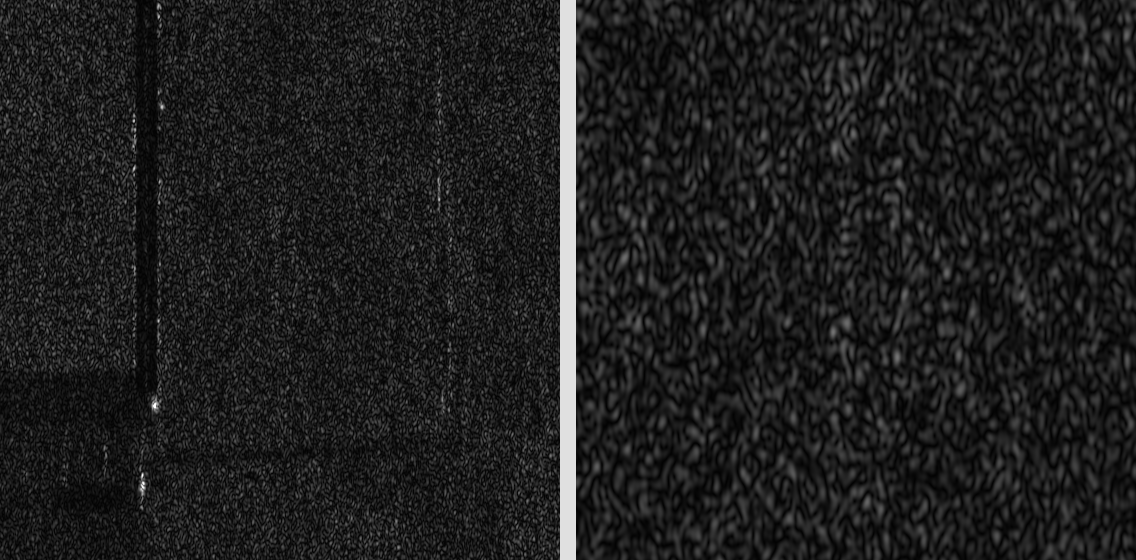
Left: the whole. Right: its middle third, enlarged.
This texture is drawn by a WebGL 2 fragment shader. Its source:

```glsl
#version 300 es
precision highp float;
// Dark radar-like speckle with vertical streaks, shadow bands and a few bright glints.

uniform vec2 u_resolution;
out vec4 fragColor;

const float TAU = 6.28319;
const vec2 GRAIN_FREQ = vec2(168.0, 94.0);

float hash(vec2 cell, float seed) {
    vec3 q = fract(vec3(cell.xyx + seed * 17.3) * vec3(0.1031, 0.1030, 0.0973));
    q += dot(q, q.yzx + 33.33);
    return fract((q.x + q.y) * q.z);
}

float cornerSlope(vec2 cell, vec2 offset, float seed) {
    float angle = TAU * hash(cell, seed);
    return dot(vec2(cos(angle), sin(angle)), offset);
}

float gradientNoise(vec2 p, float seed) {
    vec2 i = floor(p), f = fract(p);
    vec2 w = f * f * f * (f * (f * 6.0 - 15.0) + 10.0);
    vec2 e = vec2(1.0, 0.0);
    float low = mix(cornerSlope(i, f, seed), cornerSlope(i + e, f - e, seed), w.x);
    float high = mix(cornerSlope(i + e.yx, f - e.yx, seed),
                     cornerSlope(i + 1.0, f - 1.0, seed), w.x);
    return mix(low, high, w.y);
}

// Two half-cell shifted layers hide the lattice
float evenNoise(vec2 p, float seed) {
    return gradientNoise(p, seed) + gradientNoise(p + 0.5, seed + 5.0);
}

// Power of a complex random wave, with a mean of about one
float specklePower(vec2 p) {
    vec2 wave = vec2(evenNoise(p, 1.0), evenNoise(p + vec2(0.27, 0.31), 2.0));
    return 5.4 * dot(wave, wave);
}

// Soft-edged rectangle
float box(vec2 p, vec2 low, vec2 high, float soft) {
    vec2 inside = smoothstep(low - soft, low + soft, p)
                * (1.0 - smoothstep(high - soft, high + soft, p));
    return inside.x * inside.y;
}

// Elliptical glow
float glow(vec2 p, vec2 centre, vec2 radius) {
    vec2 d = (p - centre) / radius;
    return exp(-dot(d, d));
}

// Thin upright line between two heights, broken into dashes
float dashedLine(vec2 p, float x, float bottom, float top, float seed) {
    float dash = 0.55 + 1.6 * gradientNoise(vec2(seed, p.y * 48.0), seed);
    float d = (p.x - x) / 0.0032;
    return exp(-d * d) * max(dash, 0.0) * box(p, vec2(-1.0, bottom), vec2(2.0, top), 0.015);
}

// Broad brightness: streaked columns and patches
float backdrop(vec2 p) {
    float gain = 0.97;
    gain += 0.34 * gradientNoise(p * vec2(58.0, 7.0), 11.0);
    gain += 0.22 * gradientNoise(p * vec2(7.0, 4.0), 12.0);
    gain += 0.12 * box(p, vec2(-1.0, 0.34), vec2(0.24, 2.0), 0.01);
    gain += 0.25 * box(p, vec2(0.905, -1.0), vec2(2.0, 0.23), 0.015);
    gain += 0.35 * glow(p, vec2(0.67, 0.06), vec2(0.07, 0.04));
    gain += 0.22 * glow(p, vec2(0.92, 0.44), vec2(0.09, 0.03));
    gain += 0.35 * glow(p, vec2(0.706, 0.95), vec2(0.012, 0.07));
    return gain;
}

// Remaining light after the dark bands
float shadows(vec2 p) {
    float light = 1.0;
    light *= 1.0 - 0.40 * box(p, vec2(-1.0, 0.24), vec2(0.275, 0.335), 0.008);
    light *= 1.0 - 0.25 * box(p, vec2(-1.0, -1.0), vec2(0.245, 0.24), 0.01);
    light *= 1.0 - 0.45 * box(p, vec2(0.098, 0.088), vec2(0.222, 0.135), 0.01);
    light *= 1.0 - 0.68 * box(p, vec2(0.243, 0.30), vec2(0.281, 2.0), 0.003);
    light *= 1.0 - 0.30 * box(p, vec2(0.786, 0.36), vec2(0.797, 0.68), 0.004);
    vec2 slanted = p - vec2(0.0, 0.06 * (p.x - 0.3));
    light *= 1.0 - 0.38 * box(slanted, vec2(0.30, 0.168), vec2(0.81, 0.188), 0.012);
    return light;
}

// Bright upright lines along the band and at the right
float lines(vec2 p) {
    float sum = 1.9 * dashedLine(p, 0.240, 0.34, 0.80, 21.3);
    sum += 1.5 * dashedLine(p, 0.284, 0.20, 1.10, 22.4);
    sum += 0.5 * dashedLine(p, 0.261, 0.30, 1.10, 23.6);
    sum += 2.2 * dashedLine(p, 0.253, 0.08, 0.23, 24.7);
    sum += 0.9 * dashedLine(p, 0.784, 0.60, 1.00, 25.2);
    sum += 0.9 * dashedLine(p, 0.803, 0.26, 0.64, 26.5);
    for (int k = 0; k < 3; k++) {
        float n = float(k);
        sum += 1.3 * dashedLine(p, 0.045 + 0.072 * n, 0.13, 0.23, 27.3 + n);
    }
    return sum;
}

float glints(vec2 p) {
    return 0.85 * glow(p, vec2(0.276, 0.276), vec2(0.0045, 0.012))
         + 0.80 * glow(p, vec2(0.255, 0.131), vec2(0.0045, 0.014))
         + 0.50 * glow(p, vec2(0.289, 0.809), vec2(0.0040, 0.008))
         + 0.50 * glow(p, vec2(0.784, 0.661), vec2(0.0022, 0.030))
         + 0.35 * glow(p, vec2(0.791, 0.277), vec2(0.0025, 0.020));
}

void main() {
    vec2 p = gl_FragCoord.xy / u_resolution;
    float gain = backdrop(p) * shadows(p) + lines(p);
    float grain = pow(specklePower(p * GRAIN_FREQ), 0.66);
    float shade = 0.010 + 0.112 * gain * grain + glints(p) * (0.55 + 0.45 * min(grain, 1.5));
    fragColor = vec4(vec3(min(shade, 1.0)), 1.0);
}
```
